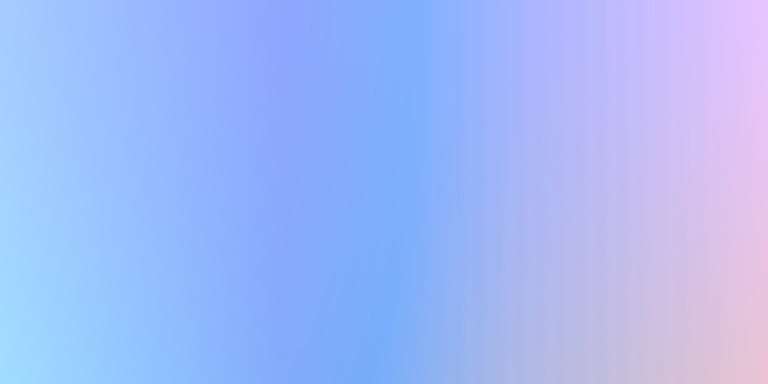
This background is drawn by a Shadertoy shader. Its source:

```glsl
const int STOP_COUNT = 7;
const float VIOLET_CREASE = 0.37;
const float BLUE_CREASE = 0.54;
const float CREASE_BEND = 0.055;
const float FALL_POWER = 1.3;
const float BAND_COUNT = 38.0;
const float BAND_STRENGTH = 0.004;

// Colours along the upper and lower edges, left to right
const vec3 UPPER[STOP_COUNT] = vec3[STOP_COUNT](
    vec3(0.65, 0.80, 1.00), vec3(0.60, 0.72, 1.00),
    vec3(0.56, 0.65, 1.00), vec3(0.50, 0.69, 1.00),
    vec3(0.67, 0.71, 1.00), vec3(0.78, 0.74, 1.00),
    vec3(0.91, 0.77, 1.00));
const vec3 LOWER[STOP_COUNT] = vec3[STOP_COUNT](
    vec3(0.63, 0.87, 1.00), vec3(0.57, 0.77, 1.00),
    vec3(0.51, 0.67, 0.98), vec3(0.46, 0.68, 0.98),
    vec3(0.67, 0.72, 0.90), vec3(0.79, 0.75, 0.85),
    vec3(0.92, 0.77, 0.82));

// Horizontal position of each stop; the blue crease bends left low down
float stopPosition(int index, float depth) {
    float blueX = BLUE_CREASE - CREASE_BEND * depth * depth;
    if (index < 3) {
        return VIOLET_CREASE * float(index) / 2.0;
    }
    return mix(blueX, 1.0, float(index - 3) / 3.0);
}

vec3 stopColor(int index, float fall) {
    return mix(UPPER[index], LOWER[index], fall);
}

void mainImage(out vec4 fragColor, in vec2 fragCoord) {
    vec2 uv = fragCoord / iResolution.xy;
    float depth = 1.0 - uv.y;
    float fall = pow(max(depth, 0.0), FALL_POWER);

    // Piecewise horizontal gradient
    vec3 color = stopColor(0, fall);
    for (int i = 1; i < STOP_COUNT; i++) {
        float left = stopPosition(i - 1, depth);
        float right = stopPosition(i, depth);
        float blend = clamp((uv.x - left) / (right - left), 0.0, 1.0);
        color = mix(color, stopColor(i, fall), blend);
    }

    // Faint vertical bands on the right
    float bandMask = smoothstep(0.52, 0.62, uv.x) * (1.0 - smoothstep(0.85, 0.98, uv.x));
    color += BAND_STRENGTH * bandMask * sin(6.28318 * BAND_COUNT * uv.x);

    fragColor = vec4(clamp(color, 0.0, 1.0), 1.0);
}
```
